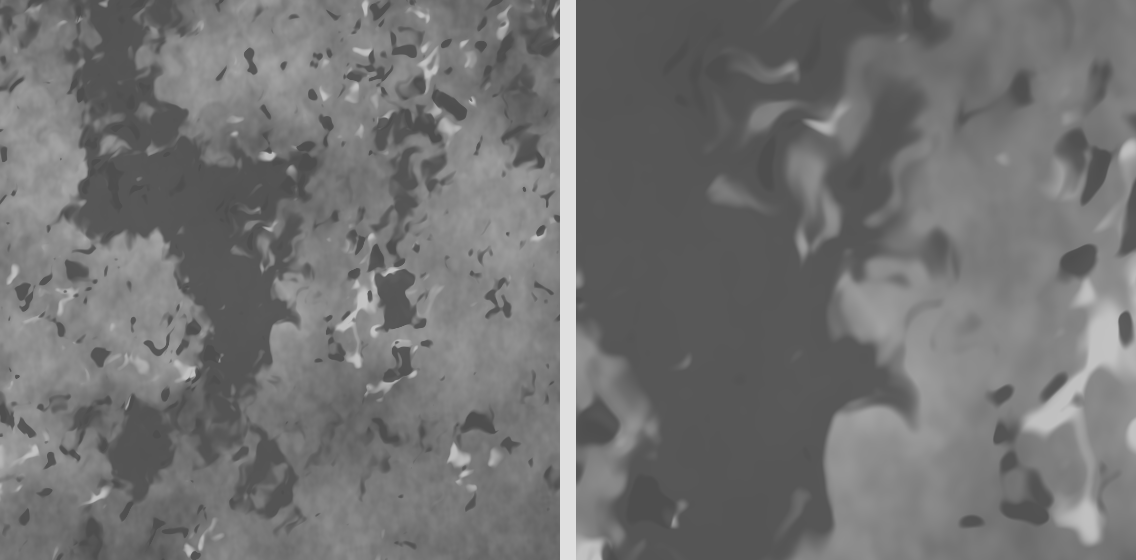
Left, the full canvas; right, a detail of the centre.
Reproduce this texture procedurally as a WebGL 2 fragment shader.

```glsl
#version 300 es
precision highp float;
precision highp int;
// Draws a mottled grey mineral surface with cloudy tones, dark hollows and clustered grains.

uniform vec2 u_resolution;
out vec4 fragColor;

const float HOLLOW_TONE = 0.30;
const float BODY_TONE = 0.485;
const float GLINT_TONE = 0.78;

// Integer hash of a lattice cell, from 0 to 1
float hash(vec2 cell, uint seed) {
    uvec2 c = uvec2(ivec2(cell) + 4096);
    uint h = c.x * 1597334677u ^ c.y * 3812015801u ^ seed * 668265263u;
    h = (h ^ (h >> 15)) * 2246822519u;
    h = (h ^ (h >> 13)) * 3266489917u;
    h ^= h >> 16;
    return float(h >> 8) / 16777216.0;
}

// Smooth value noise
float noise(vec2 p, uint seed) {
    vec2 cell = floor(p);
    vec2 f = fract(p);
    vec2 s = f * f * f * (f * (f * 6.0 - 15.0) + 10.0);
    float low = mix(hash(cell, seed), hash(cell + vec2(1, 0), seed), s.x);
    float high = mix(hash(cell + vec2(0, 1), seed), hash(cell + vec2(1, 1), seed), s.x);
    return mix(low, high, s.y);
}

// Layered noise, turned between octaves to hide the lattice
float fbm(vec2 p, int octaves, uint seed) {
    const mat2 TURN = mat2(1.6, 1.2, -1.2, 1.6);
    float sum = 0.0, total = 0.0, weight = 1.0;
    for (int i = 0; i < octaves; i++) {
        sum += weight * noise(p, seed + uint(i));
        total += weight;
        weight *= 0.5;
        p = TURN * p;
    }
    return sum / total;
}

// Bends the plane so that outlines become irregular
vec2 warp(vec2 p, float scale, float amount, uint seed) {
    vec2 shift = vec2(fbm(p * scale, 2, seed), fbm(p * scale, 2, seed + 9u));
    return p + amount * (shift - 0.5);
}

// Grains slightly longer along one direction
float grains(vec2 p, float angle, float scale, uint seed) {
    vec2 along = vec2(cos(angle), sin(angle));
    vec2 q = vec2(dot(p, along) * 0.72, dot(p, vec2(-along.y, along.x)));
    return fbm(q * scale, 2, seed);
}

void main() {
    vec2 p = gl_FragCoord.xy / u_resolution.y;
    vec2 bent = warp(p, 24.0, 0.035, 11u);

    // Rough towards the upper left, calm towards the lower right
    float rough = clamp(0.5 + 0.9 * dot(p - 0.5, vec2(-0.6, 0.8)), 0.0, 1.0);
    float cluster = fbm(bent * 6.0, 3, 31u) - 0.5;
    float darkGrain = grains(bent, 1.15, 48.0, 51u);
    float lightGrain = grains(bent, 0.95, 42.0, 71u);

    // Cloudy body
    float tone = BODY_TONE + 0.42 * (fbm(bent * 4.5, 5, 91u) - 0.5);
    tone += 0.07 * (fbm(p * vec2(75.0, 55.0), 2, 111u) - 0.5);
    tone += 0.10 * rough * (lightGrain - darkGrain);

    // Flat dark hollows with ragged rims
    float hollow = fbm(bent * 4.8, 3, 131u) + 0.3 * (darkGrain - 0.5) + 0.12 * (rough - 0.5);
    tone = mix(tone, HOLLOW_TONE + 0.02, 0.92 * smoothstep(0.63, 0.74, hollow));

    // Pale grains gathered in clusters
    float glint = lightGrain + 0.95 * cluster + 0.3 * (rough - 0.6);
    tone = mix(tone, GLINT_TONE, 0.9 * smoothstep(0.76, 1.0, glint));

    // Small dark pits in and around the clusters
    float pit = darkGrain + 0.55 * cluster + 0.14 * (rough - 0.5);
    tone = mix(tone, HOLLOW_TONE, 0.85 * smoothstep(0.71, 0.83, pit));

    fragColor = vec4(vec3(clamp(tone, 0.27, 0.86)), 1.0);
}
```
